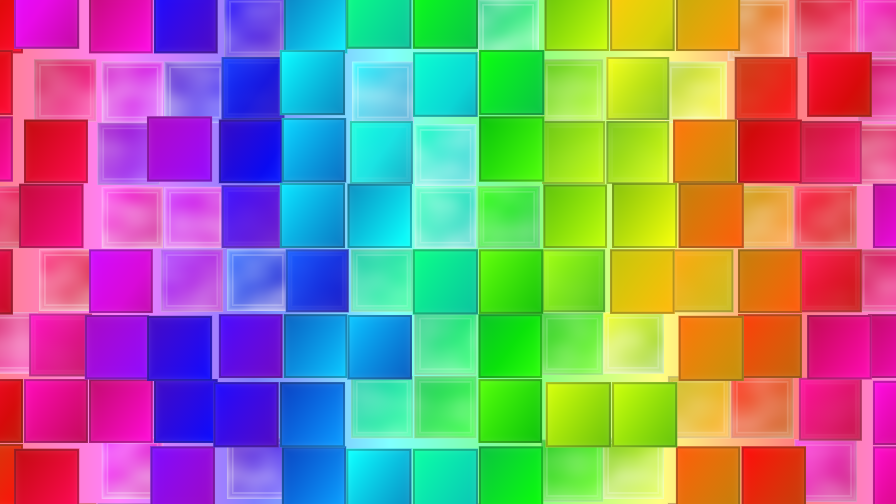
A Shadertoy shader for this background:

```glsl
const float ROWS = 7.85;
const int LEVELS = 6;
const vec2 GRID_SHIFT = vec2(0.54, -0.05);

float hash(vec2 p, float seed) {
    vec3 q = fract(vec3(p.xyx + seed) * vec3(0.1031, 0.1030, 0.0973));
    q += dot(q, q.yzx + 33.33);
    return fract((q.x + q.y) * q.z);
}

float cornerSlope(vec2 corner, vec2 offset) {
    float angle = 6.2832 * hash(corner, 5.3);
    return dot(vec2(cos(angle), sin(angle)), offset);
}

float gradientNoise(vec2 p) {
    vec2 i = floor(p);
    vec2 f = p - i;
    vec2 u = f * f * f * (f * (f * 6.0 - 15.0) + 10.0);
    vec2 e = vec2(1.0, 0.0);
    float low = mix(cornerSlope(i, f), cornerSlope(i + e, f - e), u.x);
    float high = mix(cornerSlope(i + e.yx, f - e.yx), cornerSlope(i + 1.0, f - 1.0), u.x);
    return mix(low, high, u.y);
}

vec3 hueColor(float degrees) {
    vec3 wheel = mod(degrees / 60.0 + vec3(0.0, 4.0, 2.0), 6.0);
    return clamp(abs(wheel - 3.0) - 1.0, 0.0, 1.0);
}

// Rainbow running from red at the left through green to violet at the right
float rampHue(float column) {
    return 154.0 - 28.5 * column;
}

float lineMask(float dist, float width, float blur) {
    return 1.0 - smoothstep(width, width + blur, abs(dist));
}

vec3 shadeTile(vec2 cell, vec2 local, float height, float blur) {
    float edge = 0.5 - max(abs(local.x), abs(local.y));
    float jitter = (hash(cell, 17.0) - 0.5) * 52.0;
    float slant = dot(local, vec2(0.7, -0.5)) * (hash(cell, 41.0) > 0.5 ? 1.0 : -1.0);
    vec3 tint = hueColor(rampHue(cell.x) + jitter - 16.0 * slant);

    // Raised tiles are solid; sunken ones are pale glass
    float glass = smoothstep(0.55, 0.0, height);
    float gloss = gradientNoise((cell + local) * vec2(1.7, 2.3));
    vec3 color = tint * (0.88 + 0.22 * slant);
    color = mix(color, vec3(1.0), 0.04 + glass * (0.34 + 0.25 * gloss - 0.22 * local.y));

    // Inner frame of the glass and the bright rim
    float frame = lineMask(edge - 0.1, 0.006, blur);
    color = mix(color, vec3(1.0), 0.22 * glass * frame);
    float rim = exp(-edge * 24.0);
    color = mix(color, vec3(1.0), rim * mix(0.2, 0.65, glass));

    // Thin dark bevel on raised tiles
    float bevel = lineMask(edge - 0.025, 0.008, blur);
    return color * (1.0 - 0.25 * bevel * (1.0 - glass));
}

void mainImage(out vec4 fragColor, in vec2 fragCoord) {
    vec2 p = (fragCoord - 0.5 * iResolution.xy) / iResolution.y * ROWS;
    float blur = ROWS / iResolution.y;

    // Bright light in the gaps
    vec3 color = mix(hueColor(rampHue(p.x)), vec3(1.0), 0.5);

    // Stack the levels from low to high, each nearer and so larger
    for (int level = 0; level < LEVELS; level++) {
        float height = float(level) / float(LEVELS - 1);
        vec2 grid = p / mix(0.975, 1.035, height) + GRID_SHIFT;
        vec2 cell = floor(grid);
        vec2 local = grid - cell - 0.5;
        int ownLevel = int(hash(cell, 73.0) * float(LEVELS));
        if (ownLevel == level) {
            float edge = 0.5 - max(abs(local.x), abs(local.y));
            float cover = smoothstep(0.0, blur, edge);
            color = mix(color, shadeTile(cell, local, height, blur), cover);
        }
    }
    fragColor = vec4(clamp(color, 0.0, 1.0), 1.0);
}
```
